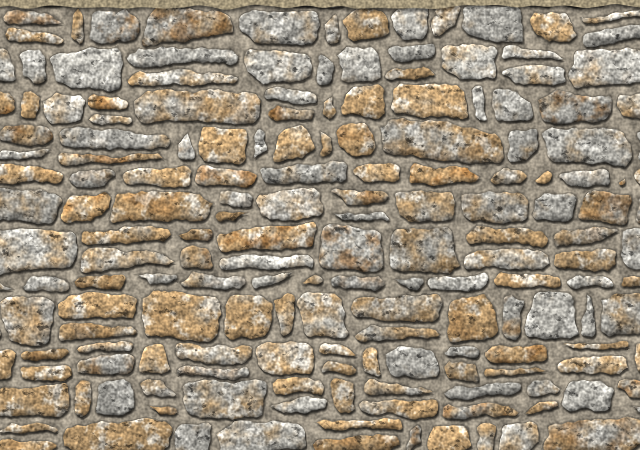
Reproduce this texture procedurally as a WebGL 1 fragment shader.

```glsl
precision highp float;
// Rubble stone wall: rough ochre and grey blocks in uneven courses of pale mortar.
uniform vec2 u_resolution;

float hash(vec2 c) {
  return fract(sin(dot(c, vec2(127.1, 311.7))) * 43758.5);
}

vec2 gradient(vec2 c) {
  return cos(6.2832 * hash(c) + vec2(0.0, 1.5708));
}

float noise(vec2 p) {
  vec2 i = floor(p), f = fract(p);
  vec2 u = f * f * f * (f * (f * 6.0 - 15.0) + 10.0);
  vec2 e = vec2(1.0, 0.0);
  return mix(
    mix(dot(gradient(i), f), dot(gradient(i + e), f - e), u.x),
    mix(dot(gradient(i + e.yx), f - e.yx), dot(gradient(i + 1.0), f - 1.0), u.x), u.y);
}

float fbm(vec2 p) {
  float sum = 0.0, amp = 0.6;
  for (int k = 0; k < 4; k++) {
    sum += amp * noise(p);
    p = mat2(1.6, 1.2, -1.2, 1.6) * p + 7.3;
    amp *= 0.55;
  }
  return sum;
}

// Irregular divisions of a line: position of joint i, and the cell that holds x
float joint(float i, float seed) {
  return i + 0.68 * (hash(vec2(i, seed)) - 0.5);
}

float cellAt(float x, float seed) {
  float i = floor(x);
  return i - step(x, joint(i, seed)) + step(joint(i + 1.0, seed), x);
}

// Signed distance to the stone around p (x) and its identity (yz)
vec3 stone(vec2 p) {
  p.y += 0.022 * noise(p * vec2(3.5, 2.0));
  p += 0.010 * vec2(noise(p * 17.0), noise(p * 17.0 + 40.0));
  p += 0.005 * vec2(noise(p * 55.0), noise(p * 55.0 + 40.0));

  float row = cellAt(p.y / 0.081, 3.7);
  float seed = row * 1.37 + 11.0;
  float pitch = 0.135 + 0.045 * hash(vec2(row, 5.0));
  float col = cellAt(p.x / pitch, seed);
  vec2 lo = vec2(joint(col, seed) * pitch, joint(row, 3.7) * 0.081);
  vec2 hi = vec2(joint(col + 1.0, seed) * pitch, joint(row + 1.0, 3.7) * 0.081);
  vec2 id = vec2(col, row);

  // Some cells hold two flat stones, others a narrow upright one
  float kind = hash(id + 0.3);
  vec2 cut = mix(lo, hi, vec2(0.3, 0.35 + 0.3 * hash(id + 0.6)));
  if (kind < 0.3 && hi.y - lo.y > 0.068) {
    if (p.y < cut.y) hi.y = cut.y;
    else { lo.y = cut.y; id.y += 0.5; }
  } else if (kind > 0.72 && hi.x - lo.x > 0.13) {
    if (p.x < cut.x) hi.x = cut.x;
    else { lo.x = cut.x; id.x += 0.5; }
  }

  // Tilted rounded block with one corner knocked off
  vec2 q = p - 0.5 * (lo + hi), size = 0.5 * (hi - lo);
  vec4 r = vec4(hash(id + 1.1), hash(id + 2.2), hash(id + 3.3), hash(id + 4.4));
  vec2 box = abs(q) - size;
  vec2 tilt = vec2(mix(r.x, r.y, step(0.0, q.x)), mix(r.z, r.w, step(0.0, q.y))) - 0.5;
  vec2 side = box + 0.005 + 0.006 * r.yz + tilt * q.yx * vec2(0.55, 0.22);
  side = max(side, box + 0.003);
  float bend = min(0.016, 0.55 * min(size.x, size.y));
  float d = length(max(side + bend, 0.0)) + min(max(side.x, side.y) + bend, 0.0) - bend;
  vec2 corner = vec2(0.6, 0.8) * (2.0 * step(0.5, r.xw) - 1.0);
  d = max(d, dot(q, corner) - dot(size, vec2(0.6, 0.8)) + 0.012 + 0.024 * r.z);
  return vec3(d, id);
}

void main() {
  vec2 p = gl_FragCoord.xy / u_resolution.y;
  vec2 light = vec2(-0.0025, 0.006);
  vec3 s = stone(p);
  float d = s.x, above = stone(p + light).x, below = stone(p - light).x;
  vec2 id = s.yz, local = p + id * 3.1;
  float grain = 0.55 * noise(p * 165.0) + 0.45 * noise(p * 85.0 + 9.0);
  float relief = fbm(local * 26.0) - fbm((local + light) * 26.0);

  // Stone: grey to ochre, with pale lichen and rust stains
  float warm = smoothstep(-0.35, 0.4, hash(id + 5.5) - 0.5 + 1.1 * fbm(local * 13.0));
  vec3 face = mix(vec3(0.68, 0.67, 0.64), vec3(0.70, 0.58, 0.42), warm);
  float lichen = smoothstep(0.02, 0.32, fbm(local * 20.0 + 30.0) + 0.15 * grain);
  face = mix(face, vec3(0.84, 0.83, 0.80), 0.75 * lichen);
  float rust = smoothstep(0.55, 0.95, hash(id + 6.6)) * smoothstep(-0.1, 0.3, fbm(local * 17.0 + 60.0));
  face = mix(face, vec3(0.54, 0.36, 0.18), 0.65 * rust);
  face *= 0.88 + 0.24 * hash(id + 7.7);
  face *= 1.0 + 0.62 * grain + 0.9 * relief;
  face *= 1.0 - 0.5 * smoothstep(0.16, 0.42, fbm(local * vec2(38.0, 55.0)));

  // Worn rims: bright towards the sky, dark underneath
  float slope = clamp((above - below) / 0.012, -1.0, 1.0);
  face *= 1.0 + slope * mix(0.55, 0.22, step(0.0, slope)) * exp(min(d, 0.0) / 0.007);

  // Mortar with shadows cast by the stones above it
  vec3 mortar = vec3(0.61, 0.575, 0.515) * (1.0 + 0.45 * grain + 0.5 * fbm(p * 30.0));
  mortar *= 1.0 - 0.58 * smoothstep(0.003, -0.004, above);
  mortar *= 1.0 - 0.28 * smoothstep(0.006, 0.0, d);

  float blur = 0.7 / u_resolution.y;
  vec3 color = mix(face, mortar, smoothstep(-blur, blur, d));

  // Rough mortar ledge along the top
  float ledge = p.y - 0.985 - 0.012 * noise(p * 15.0);
  color *= 1.0 - 0.5 * smoothstep(-0.012, 0.0, ledge);
  color = mix(color, vec3(0.64, 0.59, 0.48) * (1.0 + 0.6 * grain), smoothstep(-blur, blur, ledge));
  gl_FragColor = vec4(color, 1.0);
}
```
